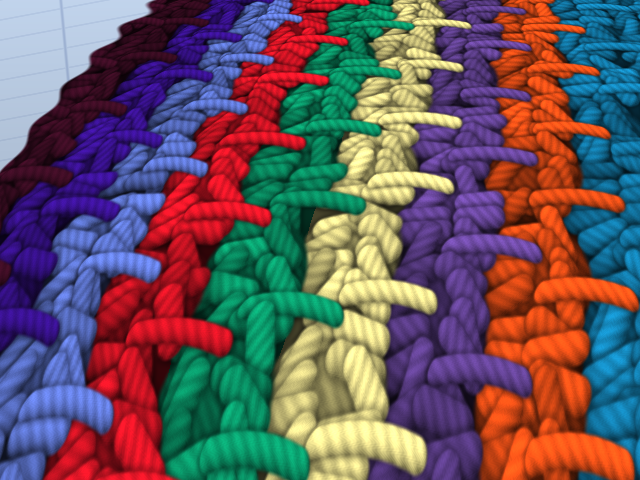
Write a Shadertoy shader that draws this texture.

```glsl
const int TIERS = 5;               // stitch pairs in one puff
const float STRAND_RADIUS = 0.125; // in units of one puff
const float STRAND_HALF = 0.19;
const float TAIL_RADIUS = 0.095;
const float TAIL_REACH = 0.94;
const float PLY_TWIST = 48.0;
const float PLY_DEPTH = 0.09;
const float GAP_SHADE = 0.34;
const vec3 LIGHT = vec3(-0.32, 0.48, 0.82);
const vec3 PAPER = vec3(0.72, 0.79, 0.88);
const vec3 PAPER_RULE = vec3(0.52, 0.60, 0.75);
const vec3 MAROON = vec3(0.24, 0.05, 0.14);
const vec3 FOREST = vec3(0.04, 0.28, 0.18);
const vec3 STRAW = vec3(0.85, 0.80, 0.25);

// Yarn colours and vertical offsets of the columns, left to right
const int EDGE_COLUMN = -7;
const vec3 YARN[9] = vec3[9](
    MAROON,
    vec3(0.23, 0.07, 0.58),  // violet
    vec3(0.40, 0.50, 0.88),  // periwinkle
    vec3(0.93, 0.09, 0.16),  // red
    vec3(0.04, 0.62, 0.43),  // green
    vec3(0.99, 0.94, 0.60),  // cream
    vec3(0.43, 0.29, 0.64),  // purple
    vec3(1.00, 0.34, 0.10),  // orange
    vec3(0.08, 0.52, 0.72)); // teal
const float OFFSET[9] = float[9](0.1, 0.7, 0.18, 0.63, 0.9, 0.0, 0.42, 0.85, 0.4);

float hash(vec2 p) {
    p = fract(p * vec2(0.1031, 0.1137) + 0.37);
    p += dot(p, p.yx + 33.33);
    return fract((p.x + p.y) * p.x * 17.0);
}

int columnIndex(int column) { return clamp(column - EDGE_COLUMN, 0, 8); }

vec3 yarnColor(int column, float row) {
    vec3 color = YARN[columnIndex(column)];
    if (column <= EDGE_COLUMN) {  // mixed scraps along the border
        float pick = hash(vec2(row, 5.0));
        color = pick < 0.4 ? MAROON : pick < 0.7 ? FOREST : pick < 0.85 ? YARN[1] : STRAW;
    }
    return color * (0.93 + 0.14 * hash(vec2(row, float(column))));
}

// Paints one lit, twisted strand from a to b over the canvas
void paintStrand(inout vec3 canvas, vec2 p, vec2 a, vec2 b, float radius, vec3 color, float pixel) {
    vec2 span = b - a;
    float along = clamp(dot(p - a, span) / dot(span, span), 0.0, 1.0);
    vec2 offset = (p - a - span * along) / radius;
    float dist = length(offset);
    if (dist > 1.6) return;
    canvas *= mix(0.72, 1.0, smoothstep(0.9, 1.55, dist));  // contact shadow

    vec2 axis = normalize(span);
    float across = dot(p - a, vec2(-axis.y, axis.x));
    float run = dot(p - a, axis);
    float ply = sin(PLY_TWIST * (run + 0.8 * across));
    float fuzz = sin(run * 137.0 + 4.0 * sin(across * 91.0)) * sin(across * 173.0 + run * 60.0);
    vec3 normal = vec3(offset, sqrt(max(1.0 - dist * dist, 0.0)));
    float lit = 0.56 + 0.50 * max(dot(normal, LIGHT), 0.0) + PLY_DEPTH * ply + 0.035 * fuzz;
    float edge = pixel / radius + 0.05;
    canvas = mix(canvas, color * lit, 1.0 - smoothstep(1.0 - edge, 1.0 + edge, dist));
}

// One puff: dark core, chevron stitches, then the tail over its neighbour
void paintPuff(inout vec3 canvas, vec2 p, int column, float row, float pixel) {
    vec3 color = yarnColor(column, row);
    vec2 seed = vec2(float(column) * 7.0, row * 3.0);
    paintStrand(canvas, p, vec2(-0.1, 0.0), vec2(0.1, 0.0), 0.46, color * 0.6, pixel);
    for (int i = 0; i < 2 * TIERS; i++) {
        float id = float(i);
        float side = i % 2 == 0 ? -1.0 : 1.0;
        float level = float(i / 2) / float(TIERS - 1) - 0.5;
        vec2 jitter = vec2(hash(seed + id * 1.7), hash(seed + id * 2.9 + 11.0)) - 0.5;
        vec2 center = vec2(side * (0.30 - 0.4 * level * level), -0.78 * level) + 0.16 * jitter;
        float angle = -side * 0.55 + 1.5 * (hash(seed + id * 4.3 + 23.0) - 0.5);
        vec2 reach = STRAND_HALF * vec2(cos(angle), sin(angle));
        paintStrand(canvas, p, center - reach, center + reach, STRAND_RADIUS,
                    color * (0.90 + 0.25 * jitter.x), pixel);
    }
    float drop = 0.12 + 0.18 * hash(seed + 41.0);
    vec2 bent = p + vec2(0.0, 0.28 * (p.x - 0.1) * (p.x - 0.9));
    paintStrand(canvas, bent, vec2(0.05, -drop), vec2(TAIL_REACH, -drop - 0.06),
                TAIL_RADIUS, color, pixel);
}

void mainImage(out vec4 fragColor, in vec2 fragCoord) {
    vec2 uv = fragCoord / iResolution.xy;
    float depth = 1.0 - uv.y;

    // Perspective: columns converge and rows shorten toward the top
    float spacing = 0.081 + 0.155 * depth - 0.066 * depth * depth;
    float across = (uv.x - 0.777 + 0.04 * depth * depth) / spacing;
    across += 0.25 * min(across + 3.5, 0.0);
    float up = 5.7 / (depth + 0.6) - 4.0;
    across += 0.04 * sin(up * 4.1 + across * 2.0);
    float pixel = 1.2 / (iResolution.x * spacing);

    // Right to left and top to bottom, so tails lie over the next column
    int home = int(floor(across));
    vec3 color = yarnColor(home, 0.0) * GAP_SHADE;
    for (int column = home + 1; column >= home - 1; column--) {
        float local = up - OFFSET[columnIndex(column)];
        float nearest = floor(local + 0.5);
        for (float row = nearest + 1.0; row >= nearest - 1.0; row--) {
            vec2 p = vec2(across - float(column) - 0.5, local - row);
            paintPuff(color, p, column, row, pixel);
        }
    }

    // Ruled paper beyond the border
    float x = min(uv.x, 0.4);
    float border = 0.37 - 2.05 * x + 2.3 * x * x + 0.012 * sin(up * 9.0);
    float rule = smoothstep(0.93, 1.0, cos((depth + 0.25 * uv.x) * 150.0));
    rule = max(0.4 * rule, 1.0 - smoothstep(0.0, 0.004, abs(uv.x - 0.095 - 0.07 * depth)));
    vec3 paper = mix(PAPER, PAPER_RULE, 0.6 * rule) * (1.05 - 0.3 * depth);
    color = mix(color, paper, smoothstep(-0.006, 0.006, border - depth));
    fragColor = vec4(clamp(color, 0.0, 1.0), 1.0);
}
```
